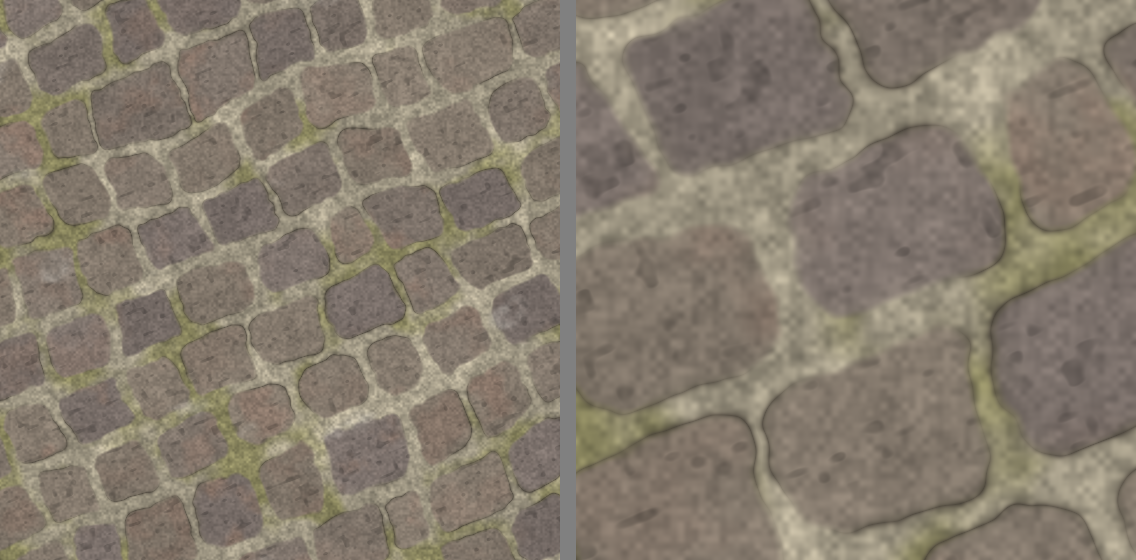
Left: the whole. Right: its middle third, enlarged.
Write a WebGL 1 fragment shader that draws this texture.

```glsl
precision highp float;
// Weathered cobblestone paving in slanting rows, with sandy, mossy joints.

uniform vec2 u_resolution;

const float ROW_ANGLE = 0.37;
const vec2 PITCH = vec2(0.127, 0.121);    // stone spacing along and across rows
const vec2 HALF_GAP = vec2(0.0075, 0.0105);

const vec3 STONE_BROWN = vec3(0.505, 0.462, 0.415);
const vec3 STONE_PURPLE = vec3(0.460, 0.420, 0.400);
const vec3 STONE_RED = vec3(0.530, 0.445, 0.395);
const vec3 SAND = vec3(0.610, 0.580, 0.505);
const vec3 PALE_SAND = vec3(0.700, 0.665, 0.580);
const vec3 MOSS = vec3(0.500, 0.490, 0.310);
const vec3 CHALK = vec3(0.720, 0.700, 0.670);
const vec3 CREVICE = vec3(0.230, 0.205, 0.175);

float hash(vec2 p) {
  return fract(sin(dot(p, vec2(127.1, 311.7))) * 43758.5453);
}

float noise(vec2 p) {
  vec2 cell = floor(p);
  vec2 f = fract(p);
  f = f * f * (3.0 - 2.0 * f);
  float low = mix(hash(cell), hash(cell + vec2(1.0, 0.0)), f.x);
  float high = mix(hash(cell + vec2(0.0, 1.0)), hash(cell + 1.0), f.x);
  return mix(low, high, f.y);
}

float fbm(vec2 p) {
  float sum = 0.0;
  float weight = 0.533;
  for (int i = 0; i < 4; i++) {
    sum += weight * noise(p);
    p = p * 2.03 + 17.3;
    weight *= 0.5;
  }
  return sum;
}

vec2 noise2(vec2 p) {
  return vec2(noise(p), noise(p + 41.7)) - 0.5;
}

mat2 rotation(float angle) {
  float c = cos(angle);
  float s = sin(angle);
  return mat2(c, -s, s, c);
}

float roundedBox(vec2 p, vec2 halfSize, float radius) {
  vec2 q = abs(p) - halfSize + radius;
  return length(max(q, 0.0)) + min(max(q.x, q.y), 0.0) - radius;
}

// Jittered joint position between neighbouring stones of a row.
float jointAt(float column, float row) {
  return column + 0.34 * (hash(vec2(column, row) + 5.3) - 0.5);
}

float stoneDistance(vec2 p, vec2 id, float shift) {
  float left = jointAt(id.x, id.y);
  float right = jointAt(id.x + 1.0, id.y);
  vec2 center = vec2(0.5 * (left + right) - shift, id.y + 0.5) * PITCH;
  vec2 halfSize = 0.5 * vec2(right - left, 1.0) * PITCH - HALF_GAP;
  halfSize *= 1.03 - 0.12 * hash(id + 8.1);
  vec2 q = rotation(0.18 * (hash(id + 2.7) - 0.5)) * (p - center);
  q.x *= 1.0 + 3.5 * (hash(id + 3.9) - 0.5) * q.y;
  q.y *= 1.0 + 3.5 * (hash(id + 6.4) - 0.5) * q.x;
  return roundedBox(q, halfSize, mix(0.010, 0.030, hash(id + 9.2)));
}

// Returns the distance to the nearest stone (x) and its id (yz).
vec3 nearestStone(vec2 p) {
  vec3 nearest = vec3(1.0, 0.0, 0.0);
  for (int j = -1; j <= 1; j++) {
    float row = floor(p.y / PITCH.y) + float(j);
    float shift = 7.0 * hash(vec2(row, 1.6));
    float column = floor(p.x / PITCH.x + shift);
    for (int i = -1; i <= 1; i++) {
      vec2 id = vec2(column + float(i), row);
      float d = stoneDistance(p, id, shift);
      if (d < nearest.x) nearest = vec3(d, id);
    }
  }
  return nearest;
}

vec3 stoneColor(vec2 p, vec2 id) {
  vec3 color = mix(STONE_BROWN, STONE_PURPLE, smoothstep(0.35, 0.95, hash(id + 1.3)));
  float rust = smoothstep(0.48, 0.75, fbm(p * 15.0 + id)) * hash(id + 4.8);
  color = mix(color, STONE_RED, 0.85 * rust);
  color *= 0.97 + 0.10 * hash(id + 7.7) + 0.16 * (fbm(p * 30.0) - 0.5);
  float pit = smoothstep(0.74, 0.92, noise(p * vec2(75.0, 110.0)));
  return color * (1.0 - 0.16 * pit);
}

vec3 jointColor(vec2 p) {
  vec3 color = mix(SAND, PALE_SAND, smoothstep(0.48, 0.75, fbm(p * 11.0 + 3.0)));
  float moss = smoothstep(0.48, 0.72, fbm(p * 9.0 + 60.0));
  return mix(color, MOSS, 0.75 * moss) * (0.90 + 0.20 * noise(p * 90.0));
}

void main() {
  vec2 uv = gl_FragCoord.xy / min(u_resolution.x, u_resolution.y);
  vec2 p = rotation(-ROW_ANGLE) * uv;
  p = vec2(dot(uv, vec2(cos(ROW_ANGLE), sin(ROW_ANGLE))),
           dot(uv, vec2(-sin(ROW_ANGLE), cos(ROW_ANGLE))));

  // Bent rows and chipped outlines
  vec2 warped = p + 0.045 * noise2(p * 4.0) + 0.010 * noise2(p * 26.0)
              + 0.005 * noise2(p * 75.0);
  vec3 stone = nearestStone(warped);
  float d = stone.x;

  float cover = 1.0 - smoothstep(-0.0035, 0.0035, d);
  vec3 color = mix(jointColor(uv), stoneColor(p, stone.yz), cover);

  // Dusty rims and broken dark crevices
  color = mix(color, SAND, 0.22 * cover * smoothstep(-0.014, 0.0, d) * noise(uv * 40.0));
  float crevice = exp(-abs(d - 0.001) / 0.0022) * smoothstep(0.42, 0.85, noise(uv * 17.0));
  color = mix(color, CREVICE, 0.65 * crevice);

  // Rare chalky scuffs
  float scuff = smoothstep(0.70, 0.82, fbm(p * vec2(7.0, 11.0) + 23.0));
  color = mix(color, CHALK, 0.6 * scuff * noise(uv * 60.0));

  // Fine mineral grain
  float grain = 0.6 * noise(uv * 240.0) + 0.4 * noise(uv * 130.0 + 9.0) - 0.5;
  color *= 1.0 + mix(0.38, 0.30, cover) * grain;

  gl_FragColor = vec4(color, 1.0);
}
```
